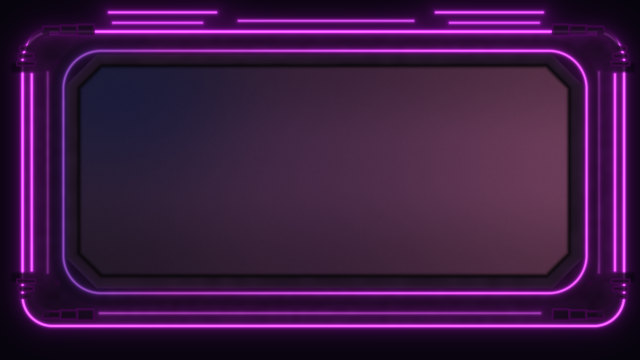
This background is drawn by a Shadertoy shader. Its source:

```glsl
// Violet neon tubes around a dark, bevelled metal panel with clipped corners.
// Layout grid: the canvas is 9 units high and 16 wide, origin at lower left.

const vec3 NIGHT = vec3(0.022, 0.014, 0.045);
const vec3 METAL = vec3(0.075, 0.035, 0.095);
const vec3 BEZEL = vec3(0.135, 0.085, 0.150);
const vec3 VIOLET = vec3(0.62, 0.05, 0.70);
const vec3 INDIGO = vec3(0.36, 0.14, 0.72);
const vec3 HOT = vec3(0.98, 0.62, 1.0);

float hash(vec2 p) {
    vec3 q = fract(vec3(p.xyx) * 0.1031);
    q += dot(q, q.yzx + 33.33);
    return fract((q.x + q.y) * q.z);
}

float noise(vec2 p) {
    vec2 i = floor(p), f = fract(p);
    f = f * f * (3.0 - 2.0 * f);
    return mix(mix(hash(i), hash(i + vec2(1, 0)), f.x),
               mix(hash(i + vec2(0, 1)), hash(i + vec2(1, 1)), f.x), f.y);
}

float roundBox(vec2 p, vec2 halfSize, float radius) {
    vec2 q = abs(p) - halfSize + radius;
    return length(max(q, 0.0)) + min(max(q.x, q.y), 0.0) - radius;
}

float clippedBox(vec2 p, vec2 halfSize, float cut) {
    vec2 q = abs(p) - halfSize;
    return max(max(q.x, q.y), (q.x + q.y + cut) * 0.7071);
}

float segment(vec2 p, vec2 a, vec2 b) {
    vec2 v = b - a;
    return length(p - a - v * clamp(dot(p - a, v) / dot(v, v), 0.0, 1.0));
}

float cover(float d, float px) {
    return 1.0 - smoothstep(-px, px, d);
}

// Hot core, saturated tube and two soft halos.
vec3 neon(float d, vec3 tint, float power) {
    d = abs(d);
    float core = exp(-pow(d / 0.032, 2.0));
    float tube = exp(-pow(d / 0.065, 2.0));
    float halo = 0.30 * exp(-d / 0.15) + 0.11 * exp(-d / 0.42);
    return power * (tint * (0.5 * tube + halo) + HOT * 0.65 * core);
}

// Short bars above the frame; m is mirrored about the middle.
vec3 topBars(vec2 m) {
    return neon(segment(m, vec2(2.75, 8.69), vec2(5.42, 8.69)), VIOLET, 0.8)
         + neon(segment(m, vec2(3.10, 8.43), vec2(5.32, 8.43)), VIOLET, 0.65)
         + neon(segment(m, vec2(0.0, 8.48), vec2(2.18, 8.48)), VIOLET, 0.65);
}

// Dark clamps and elbows, repeated in all four corners.
vec3 fittings(vec3 col, vec2 q, float px) {
    for (int i = 0; i < 3; i++) {
        float k = float(i);
        float sleeve = roundBox(q - vec2(5.95 + 0.42 * k, 3.56), vec2(0.24, 0.16 - 0.025 * k), 0.05);
        float clamp_ = roundBox(q - vec2(7.43, 2.72 + 0.19 * k), vec2(0.25 - 0.04 * k, 0.07), 0.04);
        float d = min(sleeve, clamp_);
        vec3 shade = mix(METAL, VIOLET * 0.45, smoothstep(-0.09, 0.0, d));
        col = mix(col, shade, 0.88 * cover(d, px));
    }
    float elbow = abs(length(q - vec2(6.85, 3.02)) - 0.48) - 0.09;
    elbow = max(elbow, max(6.85 - q.x, 3.02 - q.y));
    col = mix(col, METAL + VIOLET * 0.12, 0.8 * cover(elbow, px));
    float bolt = length(q - vec2(6.65, 2.75)) - 0.08;
    return mix(col, METAL * 0.5 + VIOLET * 0.15, cover(bolt, px));
}

vec3 panelColor(vec2 uv) {
    vec3 c = mix(vec3(0.170, 0.115, 0.195), vec3(0.265, 0.155, 0.265), smoothstep(0.0, 0.5, uv.x));
    c = mix(c, vec3(0.405, 0.225, 0.335), smoothstep(0.42, 1.05, uv.x));
    c *= mix(0.80, 1.03, smoothstep(0.0, 0.45, uv.y));
    c *= 1.0 - 0.20 * smoothstep(0.6, 1.0, uv.y);
    float blue = exp(-dot((uv - vec2(0.08, 0.86)) * vec2(4.2, 2.6), (uv - vec2(0.08, 0.86)) * vec2(4.2, 2.6)));
    return mix(c, vec3(0.095, 0.105, 0.235), 0.8 * blue);
}

void mainImage(out vec4 fragColor, in vec2 fragCoord) {
    float px = 9.0 / iResolution.y;
    vec2 p = fragCoord * px + vec2(8.0 - 0.5 * iResolution.x * px, 0.0);
    vec2 q = abs(p - vec2(8.083, 4.69));

    // Backdrop and outer housing
    float outer = roundBox(p - vec2(8.083, 4.53), vec2(7.52, 3.68), 0.75);
    vec3 col = mix(NIGHT, METAL * (0.75 + 0.3 * noise(p * 5.0)), cover(outer, 0.08));

    // Outer tubes, with unlit gaps beside the corners
    float gap = 1.0 - 0.85 * cover(roundBox(q - vec2(7.4, 2.62), vec2(0.4, 0.12), 0.05), 0.05);
    col += neon(outer, VIOLET, 0.95 * gap);
    col += neon(segment(q, vec2(7.29, 0.0), vec2(7.29, 2.45)), VIOLET, 0.8);
    col += neon(segment(q, vec2(6.89, 0.0), vec2(6.89, 2.5)), VIOLET, 0.25);
    col += neon(segment(p, vec2(2.5, 1.17), vec2(13.5, 1.17)), VIOLET, 0.42);
    col += topBars(vec2(abs(p.x - 8.15), p.y));
    col = fittings(col, q, px);

    // Inner tube: indigo at left, hotter at right and below
    float inner = roundBox(p - vec2(8.125, 4.70), vec2(6.54, 3.03), 0.95);
    vec3 tint = mix(INDIGO, VIOLET, smoothstep(1.5, 4.5, p.x));
    float power = mix(0.48, 0.80, smoothstep(1.5, 13.0, p.x));
    col = mix(col, METAL * 0.7, 0.4 * cover(abs(inner - 0.22) - 0.08, 0.06));
    col += neon(inner, tint, power);

    // Bevelled rim
    float rim = clippedBox(p - vec2(8.115, 4.71), vec2(6.45, 2.92), 0.75);
    vec3 bevel = BEZEL * (0.85 + 0.2 * noise(p * 3.0)) + tint * 0.16 * exp(rim / 0.07);
    col = mix(col, bevel, cover(rim, px));

    // Panel, shaded seam and fine grain
    vec2 panelHalf = vec2(6.125, 2.625);
    vec2 local = p - vec2(8.10, 4.73);
    float panel = clippedBox(local, panelHalf, 0.56);
    vec3 face = panelColor(local / (2.0 * panelHalf) + 0.5);
    face += 0.008 * (noise(p * 30.0) - 0.5);
    col = mix(col, face, cover(panel, px));
    col *= 1.0 - 0.62 * exp(-pow(panel / 0.055, 2.0));

    fragColor = vec4(min(col, 1.0), 1.0);
}
```
